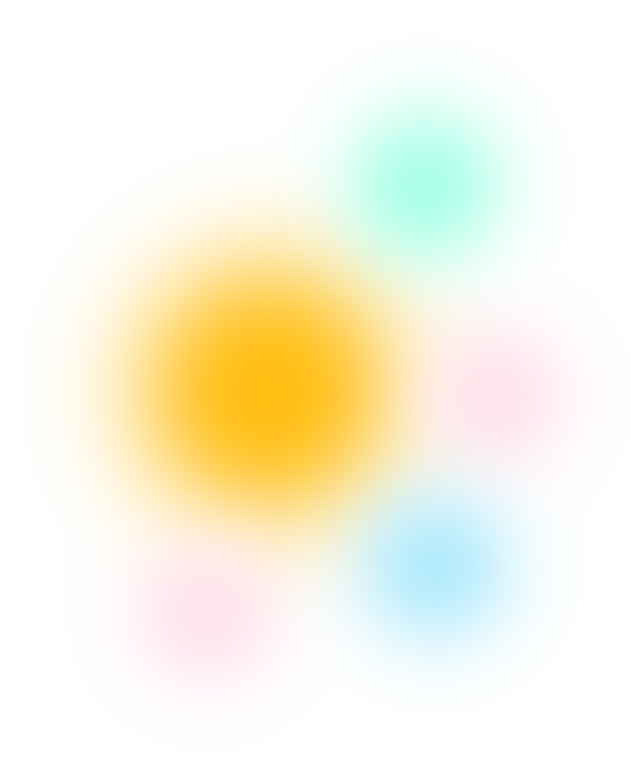
A Shadertoy shader for this background:

```glsl
// Soft pastel glows on white: a large amber disc with mint, sky and
// two blush spots around it. Each glow is a super-Gaussian falloff,
// layered over the previous ones by its own opacity.

#define PAPER vec3(1.0, 1.0, 1.0)
#define AMBER vec3(1.0, 0.745, 0.075)
#define MINT  vec3(0.675, 1.0, 0.91)
#define SKY   vec3(0.71, 0.922, 0.99)
#define BLUSH vec3(1.0, 0.894, 0.925)
#define AMBER_RADIUS 0.154
#define SPOT_RADIUS  0.090
#define BLUSH_RADIUS 0.084
#define AMBER_POWER  2.6
#define SPOT_POWER   2.2

// Opacity is 1 at the centre and 0.5 at the given radius;
// a higher power gives a flatter core and a steeper rim.
float glow(vec2 point, vec2 centre, float radius, float power) {
    float reach = length(point - centre) / radius;
    return exp2(-pow(reach, power));
}

void mainImage(out vec4 fragColor, in vec2 fragCoord) {
    // Centred coordinates, one unit per canvas height
    vec2 p = (fragCoord - 0.5 * iResolution.xy) / iResolution.y;

    // Main disc
    vec3 color = PAPER;
    color = mix(color, AMBER, glow(p, vec2(-0.061, -0.009), AMBER_RADIUS, AMBER_POWER));

    // Blush spots, right and lower left
    color = mix(color, BLUSH, glow(p, vec2(0.234, -0.016), BLUSH_RADIUS, SPOT_POWER));
    color = mix(color, BLUSH, glow(p, vec2(-0.141, -0.296), BLUSH_RADIUS, SPOT_POWER));

    // Mint above, sky below
    color = mix(color, MINT, glow(p, vec2(0.143, 0.258), SPOT_RADIUS, SPOT_POWER));
    color = mix(color, SKY, glow(p, vec2(0.156, -0.237), SPOT_RADIUS, SPOT_POWER));

    fragColor = vec4(color, 1.0);
}
```
